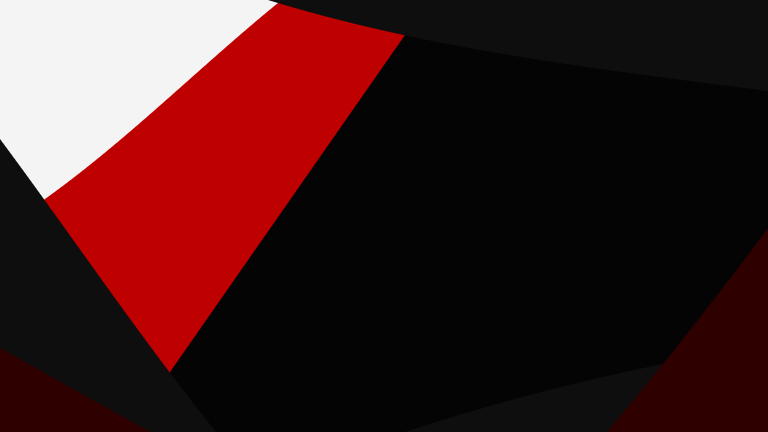
A WebGL 1 fragment shader for this background:

```glsl
precision highp float;
// Flat angular panels in white, red, maroon and near-black, split by gently bowed edges.

uniform vec2 u_resolution;

const vec3 BLACK    = vec3(0.016);
const vec3 CHARCOAL = vec3(0.055);
const vec3 WHITE    = vec3(0.957);
const vec3 RED      = vec3(0.75, 0.0, 0.0);
const vec3 MAROON   = vec3(0.18, 0.0, 0.0);

// Edge endpoints in canvas heights; each panel fills the left side of start -> end.
const vec2 RED_START    = vec2(0.3935, 0.1389), RED_END    = vec2(0.9375, 0.919);
const vec2 WHITE_START  = vec2(0.1042, 0.5394), WHITE_END  = vec2(0.6435, 0.9931);
const vec2 TOP_START    = vec2(0.6204, 1.0),    TOP_END    = vec2(1.7778, 0.7894);
const vec2 LEFT_START   = vec2(0.5, 0.0),       LEFT_END   = vec2(0.0, 0.6782);
const vec2 FLOOR_START  = vec2(1.5347, 0.1574), FLOOR_END  = vec2(0.9375, 0.0);
const vec2 CORNER_START = vec2(0.3472, 0.0),    CORNER_END = vec2(0.0, 0.1944);
const vec2 RIGHT_START  = vec2(1.7778, 0.4722), RIGHT_END  = vec2(1.4051, 0.0);

// Bow depth to the left of each edge, and its skew towards the start.
const vec2 STRAIGHT   = vec2(0.0);
const vec2 WHITE_BOW  = vec2(-0.0055, 1.5);
const vec2 TOP_BOW    = vec2(-0.025, 0.4);
const vec2 LEFT_BOW   = vec2(0.004, 1.2);
const vec2 FLOOR_BOW  = vec2(-0.009, 0.0);
const vec2 RIGHT_BOW  = vec2(0.0045, 0.0);

// Antialiased coverage of the area left of a bowed edge.
float leftOf(vec2 p, vec2 start, vec2 end, vec2 bow) {
  vec2 span = end - start;
  vec2 normal = normalize(vec2(-span.y, span.x));
  float t = clamp(dot(p - start, span) / dot(span, span), 0.0, 1.0);
  float offset = bow.x * 4.0 * t * (1.0 - t) * (1.0 + bow.y * (1.0 - 2.0 * t));
  float dist = dot(p - start, normal) - offset;
  return clamp(dist * u_resolution.y + 0.5, 0.0, 1.0);
}

void main() {
  vec2 p = gl_FragCoord.xy / u_resolution.y;

  // Diagonal bands
  vec3 color = mix(BLACK, RED, leftOf(p, RED_START, RED_END, STRAIGHT));
  color = mix(color, WHITE, leftOf(p, WHITE_START, WHITE_END, WHITE_BOW));

  // Charcoal frame
  color = mix(color, CHARCOAL, leftOf(p, TOP_START, TOP_END, TOP_BOW));
  color = mix(color, CHARCOAL, leftOf(p, LEFT_START, LEFT_END, LEFT_BOW));
  color = mix(color, CHARCOAL, leftOf(p, FLOOR_START, FLOOR_END, FLOOR_BOW));

  // Maroon corners
  color = mix(color, MAROON, leftOf(p, CORNER_START, CORNER_END, STRAIGHT));
  color = mix(color, MAROON, leftOf(p, RIGHT_START, RIGHT_END, RIGHT_BOW));

  gl_FragColor = vec4(color, 1.0);
}
```
